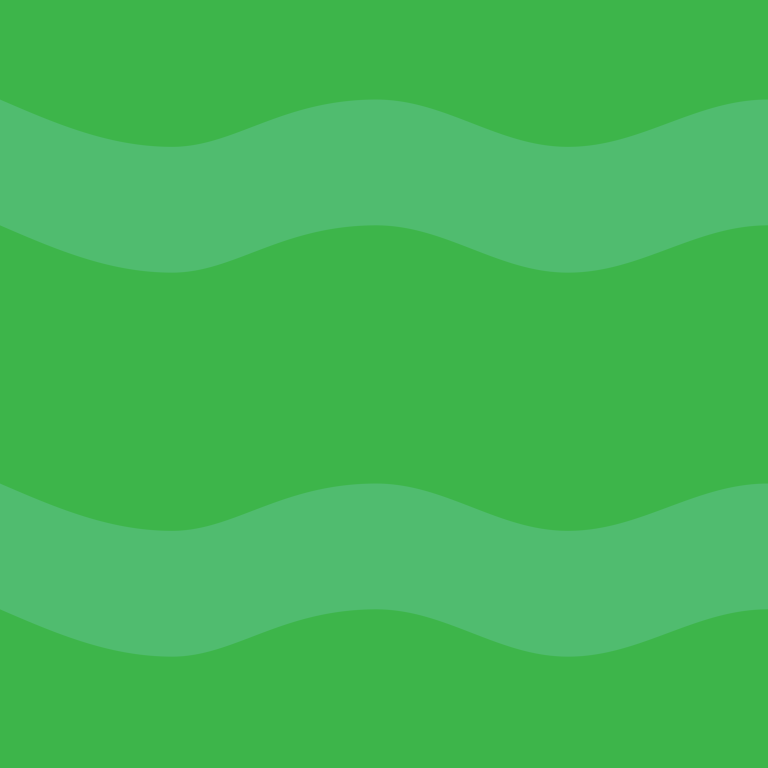
Write a WebGL 1 fragment shader that draws this background.

```glsl
precision highp float;
// Two pale green wavy bands rolling across a flat green field.

uniform vec2 u_resolution;

const float PI = 3.14159265;
const vec3 FIELD_GREEN = vec3(0.239, 0.710, 0.290);
const vec3 BAND_GREEN = vec3(0.314, 0.737, 0.435);

const float BAND_COUNT = 2.0;       // bands down the canvas
const float CREST_HEIGHT = 0.3704;  // top edge at a crest, within its row
const float WAVE_DEPTH = 0.0616;    // drop from crest to trough
const float BAND_WIDTH = 0.1638;    // vertical thickness

// Where the swells turn along x; the last crest meets the left edge.
const float TROUGH_A = 0.224;
const float CREST_A = 0.4896;
const float TROUGH_B = 0.7396;

// Position of x between two turning points, 0 to 1.
float span(float from, float to, float x) {
  return clamp((x - from) / (to - from), 0.0, 1.0);
}

// Cosine ease; lean moves the steep part earlier.
float swell(float t, float lean) {
  return 0.5 - 0.5 * cos(PI * (t + lean * sin(PI * t)));
}

// Wave profile: 1 at a crest, 0 at a trough.
float waveProfile(float x) {
  float fall = 1.0 - sin(0.5 * PI * span(0.0, TROUGH_A, x));
  float rise = swell(span(TROUGH_A, CREST_A, x), 0.06);
  float dip = swell(span(CREST_A, TROUGH_B, x), 0.0);
  float lift = swell(span(TROUGH_B, 1.0, x), 0.0);
  return fall + rise - dip + lift;
}

// Smooth coverage of a band hanging below its top edge.
float bandMask(float y, float top, float width, float blur) {
  float d = abs(y - top + 0.5 * width) - 0.5 * width;
  return 1.0 - smoothstep(-blur, blur, d);
}

void main() {
  vec2 uv = gl_FragCoord.xy / u_resolution;
  float rowHeight = 1.0 / BAND_COUNT;
  float y = mod(uv.y, rowHeight);

  float top = CREST_HEIGHT - WAVE_DEPTH * (1.0 - waveProfile(uv.x));
  float band = bandMask(y, top, BAND_WIDTH, 0.75 / u_resolution.y);

  gl_FragColor = vec4(mix(FIELD_GREEN, BAND_GREEN, band), 1.0);
}
```
